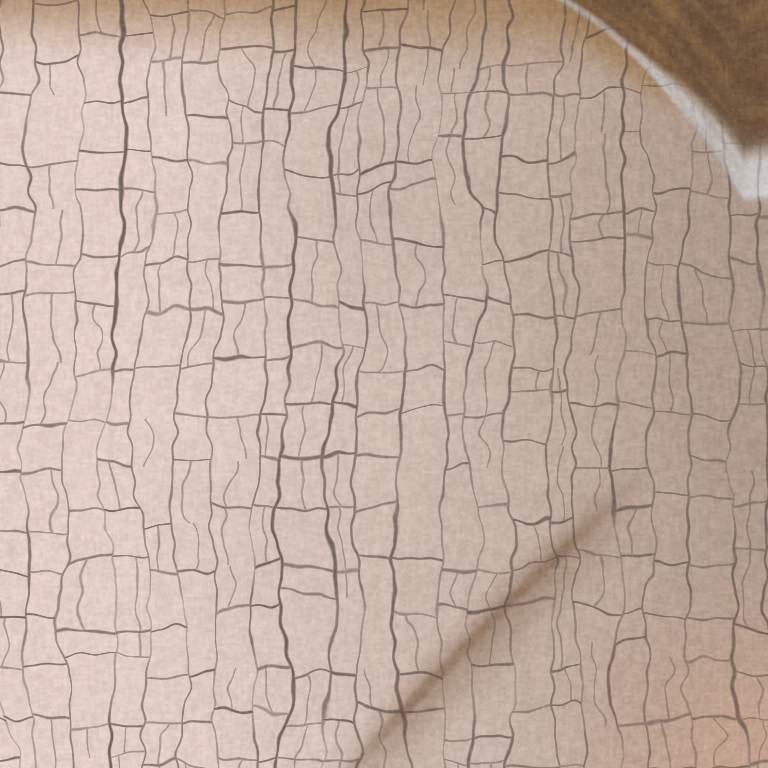
Reproduce this texture procedurally as a three.js fragment shader.

```glsl
// Aged pink paint with a net of upright cracks, a soft fold shadow and a brown corner with a pale rim.
varying vec2 vUv;

const vec2 CELLS = vec2(21.0, 15.0);         // crack columns and rows
const vec3 PAINT_LIGHT = vec3(0.89, 0.805, 0.775);
const vec3 PAINT_MID = vec3(0.79, 0.71, 0.665);
const vec3 PAINT_SHADE = vec3(0.685, 0.6, 0.545);
const vec3 PAINT_WARM = vec3(0.78, 0.64, 0.55);
const vec3 CRACK = vec3(0.33, 0.28, 0.26);
const vec3 OCHRE = vec3(0.6, 0.46, 0.3);
const vec3 BROWN = vec3(0.41, 0.31, 0.23);
const vec3 FOLD = vec3(0.52, 0.41, 0.32);
const vec3 RIM = vec3(0.84, 0.84, 0.85);
const float CRACK_DEPTH = 0.8;
const float GRAIN = 0.055;

float hash(vec2 p) {
  vec3 q = fract(vec3(p.xyx) * 0.1031);
  q += dot(q, q.yzx + 33.33);
  return fract((q.x + q.y) * q.z);
}

float noise(vec2 p) {
  vec2 i = floor(p), f = fract(p);
  f = f * f * (3.0 - 2.0 * f);
  return mix(mix(hash(i), hash(i + vec2(1.0, 0.0)), f.x),
             mix(hash(i + vec2(0.0, 1.0)), hash(i + 1.0), f.x), f.y);
}

float fbm(vec2 p) {
  float sum = 0.0, amp = 0.5;
  for (int i = 0; i < 4; i++) {
    sum += amp * noise(p);
    p = p * 2.03 + 17.0;
    amp *= 0.5;
  }
  return sum;
}

float line(float d, float width) {
  return 1.0 - smoothstep(width * 0.2, width, abs(d));
}

// Position of upright crack k at height y; it wanders on its own.
float columnEdge(float k, float y) {
  return k + 0.45 * (hash(vec2(k, 3.0)) - 0.5)
           + 0.5 * (noise(vec2(y * 0.65, k * 13.7 + 5.0)) - 0.5);
}

// Position of cross crack j inside column k; pairs of columns share rows.
float rowEdge(float j, float k, float across) {
  float pairId = floor(k * 0.5);
  float tilt = hash(vec2(k + 71.0, j)) - 0.5;
  return j + 0.62 * (hash(vec2(pairId, j + 40.0)) - 0.5) + 0.3 * tilt * (across - 0.5);
}

float crossCrack(float j, float k, float y, float across) {
  float chance = hash(vec2(j + 9.0, k + 27.0));
  float width = mix(0.0018, 0.0031, hash(vec2(k, j + 80.0)));
  float d = (y - rowEdge(j, k, across)) / CELLS.y;
  return step(0.17, chance) * line(d, width) * mix(0.4, 0.95, chance);
}

float uprightCrack(float k, vec2 q) {
  float weight = hash(vec2(k, 19.0));
  float fade = smoothstep(0.12, 0.6, noise(vec2(q.y * 0.7, k * 7.3 + 31.0)));
  float width = mix(0.002, 0.0038, weight * fade);
  return line((q.x - columnEdge(k, q.y)) / CELLS.x, width) * mix(0.35, 1.0, fade * (0.5 + 0.5 * weight));
}

float cracks(vec2 p) {
  // Broad bends and small kinks
  vec2 bend = vec2(fbm(p * 5.0), fbm(p * 5.0 + 50.0)) - 0.47;
  vec2 kink = vec2(noise(p * 48.0), noise(p * 48.0 + 90.0)) - 0.5;
  vec2 q = (p + 0.055 * bend + 0.008 * kink) * CELLS + 100.0;

  // Column and row that hold this point
  float k = floor(q.x);
  k += step(columnEdge(k + 1.0, q.y), q.x) - step(q.x, columnEdge(k, q.y));
  float left = columnEdge(k, q.y), right = columnEdge(k + 1.0, q.y);
  float across = (q.x - left) / max(right - left, 0.05);
  float j = floor(q.y);
  j += step(rowEdge(j + 1.0, k, across), q.y) - step(q.y, rowEdge(j, k, across));

  float upright = max(uprightCrack(k, q), uprightCrack(k + 1.0, q));
  float crossing = max(crossCrack(j, k, q.y, across), crossCrack(j + 1.0, k, q.y, across));

  // Hairline that splits some cells
  float split = 0.35 + 0.3 * hash(vec2(k, j + 150.0)) + 0.3 * (noise(vec2(q.y * 2.0, k)) - 0.5);
  float hair = line((across - split) * (right - left) / CELLS.x, 0.0021)
             * step(0.6, hash(vec2(k + 200.0, j))) * 0.5;
  return max(max(upright, crossing), hair);
}

void main() {
  vec2 p = vUv;

  // Paint, lit from the left
  float cloud = fbm(p * 4.0 + 7.0) - 0.47;
  float shade = p.x + 0.12 * (p.y - 0.5) + 0.22 * cloud;
  vec3 color = mix(PAINT_LIGHT, PAINT_MID, smoothstep(0.12, 0.65, shade));
  color = mix(color, PAINT_SHADE, smoothstep(0.55, 1.0, shade));
  color = mix(color, PAINT_WARM, 0.75 * smoothstep(0.65, 1.0, p.x) * smoothstep(0.32, 0.0, p.y));
  float topBand = smoothstep(0.91 - 0.06 * p.x, 1.04, p.y + 0.03 * cloud);
  color = mix(color, OCHRE, 0.85 * topBand);

  // Fold shadow rising to the right
  float back = 0.82 - p.x;
  float foldDist = (p.y - 0.36 + 0.85 * back + 0.4 * back * back) * 0.72 + 0.012 * cloud;
  float foldSpan = smoothstep(0.4, 0.54, p.x) * smoothstep(0.87, 0.72, p.x);
  float foldSoft = exp(-pow(foldDist / (foldDist > 0.0 ? 0.022 : 0.045), 2.0));
  color = mix(color, FOLD, foldSpan * (0.5 * foldSoft + 0.25 * line(foldDist, 0.012)));

  // Brown corner, its ochre border and pale rim
  float u = max(p.x - 0.72, 0.0);
  float rimY = 1.0 - min(0.5 * u + 2.3 * u * u, 0.265);
  float cornerDist = (p.y - rimY) / sqrt(1.0 + pow(0.5 + 4.6 * u, 2.0)) + 0.008 * cloud;
  float inCorner = smoothstep(-0.003, 0.006, cornerDist) * smoothstep(0.70, 0.73, p.x);
  float strands = noise(vec2(cornerDist * 150.0, p.x * 14.0));
  vec3 corner = mix(BROWN, OCHRE, 0.6 * strands * strands + 0.4 * fbm(p * 30.0) - 0.1);
  float rimWidth = 0.009 + 0.026 * smoothstep(0.8, 0.98, p.x);
  float rim = smoothstep(rimWidth * 1.4, rimWidth * 0.6, cornerDist);
  corner = mix(corner, RIM, rim * (0.5 + 0.5 * strands));
  float border = smoothstep(-0.05, 0.0, cornerDist) * smoothstep(0.62, 0.76, p.x) * smoothstep(0.82, 0.92, p.y);
  color = mix(color, OCHRE, 0.65 * border);
  color = mix(color, corner, inCorner);

  // Cracks, then weave and fine grain
  float depth = CRACK_DEPTH * mix(1.0, 0.85, p.x) * (1.0 - 0.65 * inCorner);
  color = mix(color, CRACK, cracks(p) * depth);
  float weave = noise(p * vec2(260.0, 90.0)) + noise(p * vec2(110.0, 280.0)) - 1.0;
  float speck = noise(p * 330.0) - 0.5;
  color += GRAIN * (0.7 * weave + 0.6 * speck);
  gl_FragColor = vec4(clamp(color, 0.0, 1.0), 1.0);
}
```
